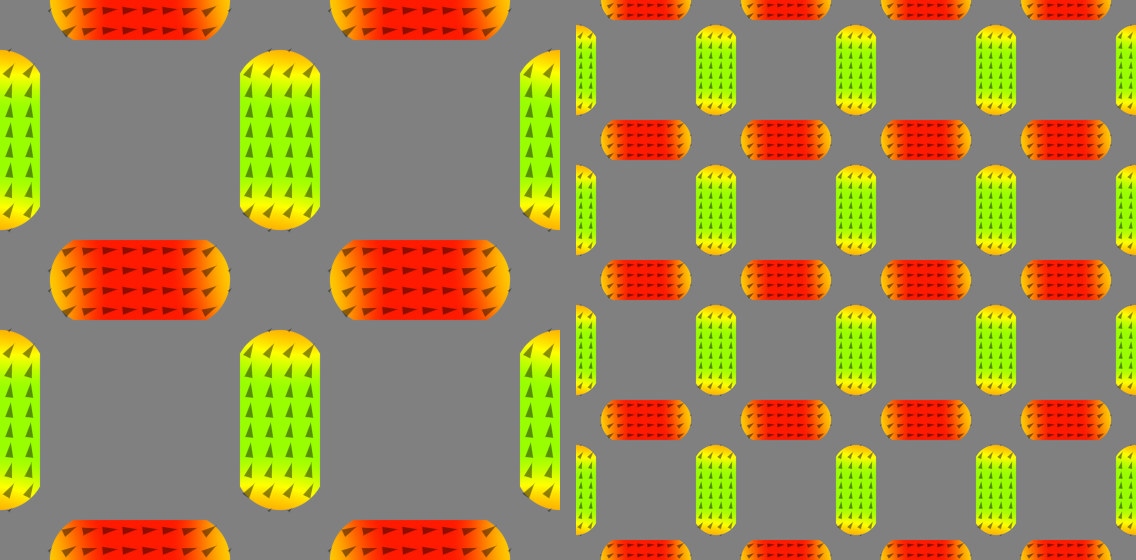
Left, the tile; right, the same tile 2 across and 2 down.
This pattern is drawn by a Shadertoy shader. Its source:

```glsl
// Vector-field tiling: rounded bars, alternately level and upright, on grey.
// Each bar is coloured by a direction field (hue = angle) that swings towards
// 45 degrees at the bar ends; a grid of dark arrowheads shows the direction.

const float REPEATS      = 2.0;         // tiles across and down
const float ARROWS       = 14.0;        // arrow cells per tile
const vec3  GROUND       = vec3(0.502);
const float HALF_LENGTH  = 0.3216;      // bar size, in tiles
const float HALF_WIDTH   = 1.0 / 7.0;
const float CAP_RADIUS   = 0.163;       // slightly wider than the bar
const float LEVEL_ANGLE  = 6.0;         // degrees, at the middle of a bar
const float UPRIGHT_ANGLE = 84.0;
const float END_SWING    = 44.0;        // degrees of turn at the ends
const vec2  SWING_RANGE  = vec2(0.10, 0.36);
const float SWING_BOW    = 0.8;         // curvature of the colour bands
const float SWING_SKEW   = 0.6;         // diagonal lean of the colour bands
const float ARROW_LENGTH = 0.37;        // half length, in arrow cells
const float ARROW_WIDTH  = 0.20;        // half width of the base
const float ARROW_SHADE  = 0.56;

// Offset from the nearest repeat of a centre.
vec2 wrapOffset(vec2 p, vec2 centre) {
    vec2 o = p - centre;
    return o - floor(o + 0.5);
}

// Signed distance to a bar; v = (along, across).
float barDistance(vec2 v) {
    v = abs(v);
    float core = HALF_LENGTH - CAP_RADIUS;
    float capsule = length(vec2(max(v.x - core, 0.0), v.y)) - CAP_RADIUS;
    return max(capsule, v.y - HALF_WIDTH);
}

// Field direction in degrees; v = (along, across).
float fieldAngle(vec2 v, bool upright) {
    float reach = abs(v.x) - SWING_BOW * v.y * v.y + SWING_SKEW * v.x * v.y;
    float swing = END_SWING * smoothstep(SWING_RANGE.x, SWING_RANGE.y, reach);
    return upright ? UPRIGHT_ANGLE - swing : LEVEL_ANGLE + swing;
}

// Red to yellow to green for 0 to 120 degrees.
vec3 hueColour(float degrees) {
    float h = degrees / 60.0;
    return vec3(clamp(2.0 - h, 0.0, 1.0), clamp(h, 0.0, 1.0), 0.0);
}

// Signed distance to a triangle pointing along +x.
float arrowDistance(vec2 q, float size) {
    float tip = ARROW_LENGTH * size;
    vec2 side = normalize(vec2(ARROW_WIDTH, 2.0 * ARROW_LENGTH));
    return max(-q.x - tip, dot(vec2(q.x - tip, abs(q.y)), side));
}

float coverage(float d, float blur) {
    return 1.0 - smoothstep(-blur, blur, d);
}

void mainImage(out vec4 fragColor, in vec2 fragCoord) {
    vec2 p = REPEATS * fragCoord / iResolution.xy;
    float blur = 0.75 * REPEATS / min(iResolution.x, iResolution.y);

    // Arrow cell and the bar it belongs to
    vec2 cell = (floor(p * ARROWS) + 0.5) / ARROWS;
    vec2 levelCell = wrapOffset(cell, vec2(0.5, 0.0));
    vec2 uprightCell = wrapOffset(cell, vec2(0.0, 0.5)).yx;
    bool upright = barDistance(uprightCell) < barDistance(levelCell);
    vec2 cellOffset = upright ? uprightCell : levelCell;
    vec2 toPoint = p - cell;
    vec2 offset = cellOffset + (upright ? toPoint.yx : toPoint);

    // Coloured bar
    vec3 colour = mix(GROUND, hueColour(fieldAngle(offset, upright)),
                      coverage(barDistance(offset), blur));

    // Arrowhead, shrinking where its cell centre leaves the bar
    float size = 1.0 - smoothstep(-0.012, 0.012, barDistance(cellOffset));
    float a = radians(fieldAngle(cellOffset, upright));
    vec2 dir = vec2(cos(a), sin(a));
    vec2 q = ARROWS * vec2(dot(toPoint, dir), dir.x * toPoint.y - dir.y * toPoint.x);
    float arrow = coverage(arrowDistance(q, size), blur * ARROWS) * min(size * 8.0, 1.0);
    colour *= mix(1.0, ARROW_SHADE, arrow);

    fragColor = vec4(colour, 1.0);
}
```
